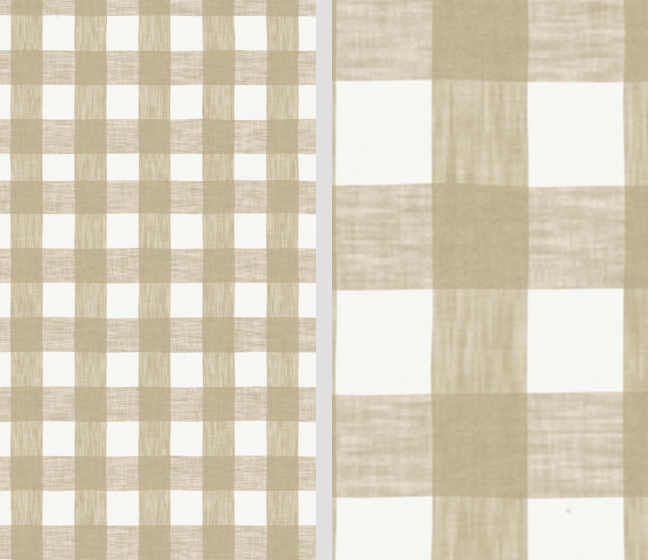
Left: the whole. Right: its middle third, enlarged.
Reproduce this pattern procedurally as a Shadertoy shader.

```glsl
// Woven gingham check: beige warp and weft bands on white, with heathered half-tone cells.
#define PERIOD vec2(0.2025, 0.2190)   // repeat size, in canvas widths
#define ORIGIN vec2(0.0336, 0.0005)   // lower left corner of a solid square
#define SQUEEZE 0.0300                // height lost in one narrowed white row
#define WOBBLE 0.0032                 // waviness of the band edges
#define THREADS 270.0                 // threads across the canvas
#define STREAK 0.20                   // strength of the thread streaks
#define WHITE vec3(0.963, 0.970, 0.953)
#define SOLID vec3(0.760, 0.708, 0.580)
#define WARP_TONE vec3(0.818, 0.776, 0.671)
#define WEFT_TONE vec3(0.842, 0.802, 0.722)

float hash(vec2 p) {
    return fract(sin(dot(p, vec2(12.9898, 78.233))) * 43758.5453);
}

float noise(vec2 p) {
    vec2 i = floor(p), f = fract(p);
    f = f * f * (3.0 - 2.0 * f);
    return mix(mix(hash(i), hash(i + vec2(1, 0)), f.x),
               mix(hash(i + vec2(0, 1)), hash(i + vec2(1, 1)), f.x), f.y);
}

// Coverage of coloured bands that fill the first half of each period
float bands(float x, float period, float soft) {
    float d = (0.25 - abs(fract(x / period + 0.25) - 0.5)) * period;
    return smoothstep(-soft, soft, d);
}

// Long, thin streaks along y, in two thread lengths, centred on zero
float streaks(vec2 p) {
    float fine = noise(p * vec2(THREADS, THREADS * 0.13));
    float broad = noise(p * vec2(THREADS * 0.45, THREADS * 0.06) + 37.0);
    return 0.6 * fine + 0.4 * broad - 0.5;
}

void mainImage(out vec4 fragColor, in vec2 fragCoord) {
    vec2 uv = fragCoord / iResolution.x;
    float soft = max(0.0016, 0.8 / iResolution.x);

    // Hand-woven drift of the bands
    vec2 p = uv - ORIGIN;
    p.y += SQUEEZE * smoothstep(1.17, 1.29, uv.y);
    p.x += WOBBLE * (noise(uv.yx * vec2(14.0, 5.0)) - 0.5);
    p.y += 1.6 * WOBBLE * (noise(uv * vec2(11.0, 5.0) + 9.0) - 0.5);

    float warp = bands(p.x, PERIOD.x, soft);
    float weft = bands(p.y, PERIOD.y, soft);

    // Thread texture: each half-tone follows its coloured yarn
    float along = streaks(uv);
    float across = streaks(uv.yx + 5.0);
    float grain = noise(uv * THREADS * 1.1 + 71.0) - 0.5;
    float warpTexture = 0.75 * along + 0.20 * across + 0.15 * grain;
    float weftTexture = 0.40 * along + 0.75 * across + 0.20 * grain;

    vec3 warpCell = WARP_TONE + STREAK * warpTexture * vec3(0.8, 0.9, 1.2);
    vec3 weftCell = WEFT_TONE + STREAK * weftTexture * vec3(0.8, 0.9, 1.2);
    vec3 solidCell = SOLID + 0.03 * (grain + along + across);
    vec3 whiteCell = WHITE + 0.008 * grain;

    // Rare pale brown flecks caught in the white yarn
    vec2 grid = uv * 9.0, cell = floor(grid);
    vec2 spot = 0.2 + 0.6 * vec2(hash(cell + 3.0), hash(cell + 8.0));
    float fleck = step(0.95, hash(cell)) * (1.0 - smoothstep(0.01, 0.035, length(fract(grid) - spot)));
    whiteCell = mix(whiteCell, WEFT_TONE, 0.6 * fleck);

    vec3 color = mix(mix(whiteCell, warpCell, warp), mix(weftCell, solidCell, warp), weft);
    fragColor = vec4(clamp(color, 0.0, 1.0), 1.0);
}
```
